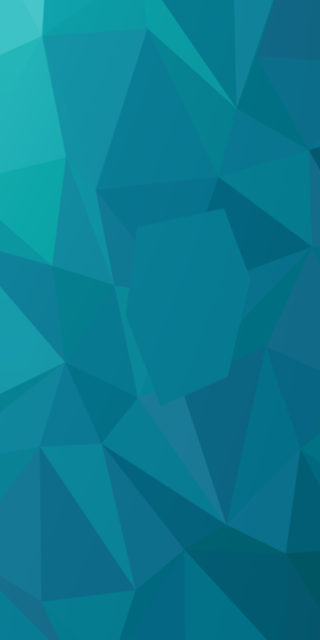
Give the GLSL for this background, as a Shadertoy shader.

```glsl
// Low-poly teal backdrop: soft-edged facets fading from pale top left to deep lower right.

const vec2 CELL = vec2(0.255, 0.325);   // mesh spacing, canvas width = 1
const float JITTER = 0.80;              // node displacement in cells
const float SOFTNESS = 0.0035;          // half width of the facet edges
const float TONE_SPREAD = 0.27;         // random light range between facets

vec2 hash2(vec2 p) {
    vec3 q = fract(p.xyx * vec3(0.1031, 0.1030, 0.0973));
    q += dot(q, q.yzx + 33.33);
    return fract((q.xx + q.yz) * q.zy);
}

float cross2(vec2 a, vec2 b) {
    return a.x * b.y - a.y * b.x;
}

// Mesh node of a jittered grid
vec2 node(vec2 id) {
    return (id + 0.5 + JITTER * (hash2(id + 71.0) - 0.5)) * CELL;
}

// Signed distance to the line a-b, positive on its left
float lineSide(vec2 p, vec2 a, vec2 b) {
    vec2 edge = b - a;
    return cross2(edge, p - a) / max(length(edge), 1e-4);
}

float coverage(float inside) {
    return smoothstep(-SOFTNESS, SOFTNESS, inside);
}

float triangleMask(vec2 p, vec2 a, vec2 b, vec2 c) {
    float turn = sign(cross2(b - a, c - a));
    float inside = min(lineSide(p, a, b) * turn, lineSide(p, b, c) * turn);
    return coverage(min(inside, lineSide(p, c, a) * turn));
}

// Broad convex plate with irregular sides
float plateMask(vec2 p, vec2 center, vec2 radius) {
    vec2 q = (p - center) / radius;
    float inside = 1.0;
    for (float i = 0.0; i < 6.0; i++) {
        vec2 rnd = hash2(vec2(i, 5.0));
        float angle = (i + 0.45 + 0.4 * rnd.x) * 1.0472;
        float reach = 0.86 + 0.16 * rnd.y;
        inside = min(inside, reach - dot(q, vec2(cos(angle), sin(angle))));
    }
    return coverage(inside * min(radius.x, radius.y));
}

// Overall light: strong at the upper left, weak along the right
float lightAt(vec2 p) {
    vec2 uv = clamp(p * vec2(1.0, 0.5), 0.0, 1.0);
    float left = 0.39 + 0.58 * pow(uv.y, 1.5);
    float right = 0.07 + 0.15 * uv.y;
    return mix(left, right, pow(uv.x, 0.85));
}

float ramp(float lo, float hi, float x) {
    return clamp((x - lo) / (hi - lo), 0.0, 1.0);
}

vec3 palette(float t) {
    vec3 c = mix(vec3(0.00, 0.33, 0.40), vec3(0.00, 0.41, 0.51), ramp(0.00, 0.18, t));
    c = mix(c, vec3(0.03, 0.49, 0.58), ramp(0.18, 0.40, t));
    c = mix(c, vec3(0.05, 0.55, 0.62), ramp(0.40, 0.54, t));
    c = mix(c, vec3(0.05, 0.63, 0.67), ramp(0.54, 0.69, t));
    c = mix(c, vec3(0.20, 0.75, 0.76), ramp(0.69, 0.90, t));
    return mix(c, vec3(0.32, 0.80, 0.79), ramp(0.90, 1.08, t));
}

// Nearly flat facet colour with a faint inner gradient
vec3 facetColor(vec2 p, vec2 center, vec2 seed) {
    vec2 rnd = hash2(seed);
    float light = lightAt(mix(center, p, 0.22));
    vec3 c = palette(light + TONE_SPREAD * (rnd.x - 0.5));
    vec3 tint = vec3(0.02, -0.025, 0.035) * (rnd.y - 0.5);
    return c + tint + vec3(0.07, 0.01, 0.0) * pow(rnd.y, 5.0);
}

// Blend every nearby triangle by its coverage
vec3 mesh(vec2 p) {
    vec2 base = floor(p / CELL - 0.5);
    vec4 sum = vec4(palette(lightAt(p)), 1.0) * 1e-3;
    for (int j = -1; j <= 1; j++)
    for (int i = -1; i <= 1; i++) {
        vec2 id = base + vec2(i, j);
        vec2 a = node(id), b = node(id + vec2(1, 0));
        vec2 c = node(id + vec2(1, 1)), d = node(id + vec2(0, 1));
        vec2 pick = hash2(id + 19.0);

        // Use the random diagonal unless the quad is concave across it
        bool okAC = lineSide(b, a, c) * lineSide(d, a, c) < 0.0;
        bool okBD = lineSide(a, b, d) * lineSide(c, b, d) < 0.0;
        bool useBD = okBD && (pick.x < 0.5 || !okAC);
        vec2 s = useBD ? b : a, e = useBD ? d : c;
        vec2 l = useBD ? c : b, r = useBD ? a : d;

        vec2 seed = id * 2.0 + 40.0;
        vec2 other = pick.y < 0.12 ? seed : seed + vec2(1.0, 0.0);
        float m1 = triangleMask(p, s, l, e);
        float m2 = triangleMask(p, s, e, r);
        sum += m1 * vec4(facetColor(p, (s + l + e) / 3.0, seed), 1.0);
        sum += m2 * vec4(facetColor(p, (s + e + r) / 3.0, other), 1.0);
    }
    return sum.rgb / sum.a;
}

void mainImage(out vec4 fragColor, in vec2 fragCoord) {
    vec2 p = fragCoord / iResolution.x;
    vec2 plate = vec2(0.59, 1.05);
    vec3 plateColor = palette(0.38 + 0.2 * (lightAt(p) - lightAt(plate)));
    vec3 color = mix(mesh(p), plateColor, plateMask(p, plate, vec2(0.19, 0.29)));
    fragColor = vec4(color, 1.0);
}
```
